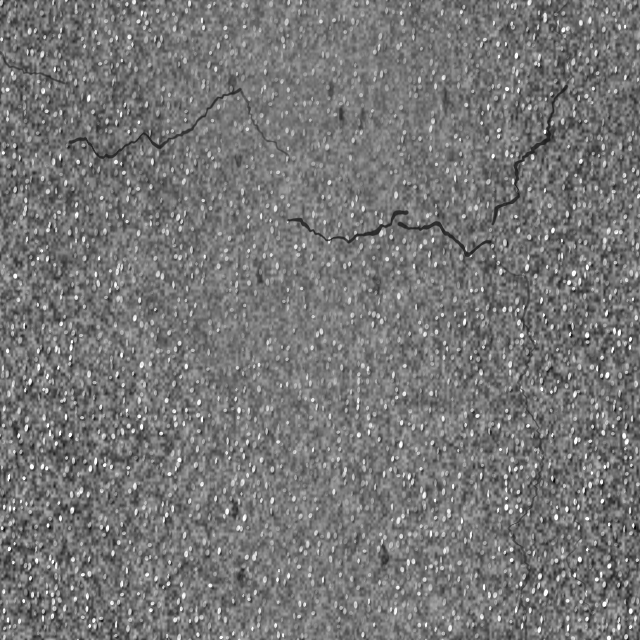
A WebGL 1 fragment shader for this texture:

```glsl
precision highp float;
uniform vec2 u_resolution;

#define BASE_GREY 0.472
#define FINE_CONTRAST 0.27
#define COARSE_CONTRAST 0.21
#define GRAIN_CELLS vec2(112.0, 76.0)
#define GRAIN_LIGHT 0.50
#define GRAIN_SHADOW 0.11
#define GRAIN_TILT 0.18
#define CRACK_DEPTH 0.80
#define CRACK_WANDER 0.045
#define STAIN_COUNT 11
#define STAIN_DEPTH 0.17

float hash(vec2 p) {
  vec3 q = fract(vec3(p.xyx) * 0.1031);
  q += dot(q, q.yzx + 33.33);
  return fract((q.x + q.y) * q.z);
}

vec2 hash2(vec2 p) {
  return vec2(hash(p + 17.3), hash(p + 71.9));
}

float noise(vec2 p) {
  vec2 cell = floor(p);
  vec2 f = fract(p);
  f = f * f * (3.0 - 2.0 * f);
  float low = mix(hash(cell), hash(cell + vec2(1.0, 0.0)), f.x);
  float high = mix(hash(cell + vec2(0.0, 1.0)), hash(cell + 1.0), f.x);
  return mix(low, high, f.y);
}

// Upright stone chips: x is their light, y the shadow beside them
vec2 grains(vec2 p) {
  vec2 g = p * GRAIN_CELLS;
  vec2 home = floor(g);
  vec2 result = vec2(0.0);
  for (int j = -1; j <= 1; j++) {
    for (int i = -1; i <= 1; i++) {
      vec2 cell = home + vec2(float(i), float(j));
      vec2 d = g - cell - 0.15 - 0.7 * hash2(cell);
      d.x -= d.y * GRAIN_TILT * (2.0 * hash(cell + 5.7) - 0.4);
      vec2 radius = mix(vec2(0.20, 0.22), vec2(0.42, 0.50), hash2(cell + 41.0));
      float light = pow(hash(cell + 9.1), 4.0);
      float body = 1.0 - smoothstep(0.55, 1.15, length(d / radius));
      vec2 offset = vec2(0.28, -0.22);
      float shade = 1.0 - smoothstep(0.5, 1.2, length((d - offset) / radius));
      result.x = max(result.x, body * light);
      result.y = max(result.y, shade * (1.0 - body) * (0.3 + light));
    }
  }
  return result;
}

// Jagged line between ends.xy and ends.zw, with uneven width
float crack(vec2 p, vec4 ends, float width) {
  vec2 along = ends.zw - ends.xy;
  float len = length(along);
  vec2 dir = along / len;
  vec2 d = p - ends.xy;
  float s = clamp(dot(d, dir), 0.0, len);
  float t = s / len;
  float seed = 50.0 * ends.x + 30.0 * ends.y;
  float wander = (noise(vec2(s * 18.0, seed)) - 0.5) * CRACK_WANDER
    + (noise(vec2(s * 70.0, seed + 3.0)) - 0.5) * 0.012
    + (noise(vec2(s * 210.0, seed + 7.0)) - 0.5) * 0.005;
  wander *= smoothstep(0.0, 0.2, t) * smoothstep(1.0, 0.8, t);
  vec2 path = ends.xy + dir * s + vec2(-dir.y, dir.x) * wander;
  float w = width * (0.35 + 1.1 * noise(vec2(s * 45.0, seed + 11.0)));
  float soft = 0.0012 + 0.5 / u_resolution.y;
  float strength = smoothstep(0.0, 0.0022, width);
  return strength * (1.0 - smoothstep(w - soft * 0.5, w + soft, length(p - path)));
}

float cracks(vec2 p) {
  float c = crack(p, vec4(0.0, 0.918, 0.10, 0.87), 0.0014);
  c = max(c, crack(p, vec4(0.11, 0.778, 0.25, 0.77), 0.0020));
  c = max(c, crack(p, vec4(0.25, 0.77, 0.375, 0.86), 0.0018));
  c = max(c, crack(p, vec4(0.375, 0.86, 0.45, 0.757), 0.0012));
  c = max(c, crack(p, vec4(0.45, 0.656, 0.545, 0.622), 0.0024));
  c = max(c, crack(p, vec4(0.545, 0.622, 0.635, 0.668), 0.0026));
  c = max(c, crack(p, vec4(0.625, 0.65, 0.765, 0.622), 0.0024));
  c = max(c, crack(p, vec4(0.77, 0.65, 0.885, 0.865), 0.0024));
  c = max(c, crack(p, vec4(0.885, 0.865, 0.888, 1.0), 0.0010));
  c = max(c, crack(p, vec4(0.765, 0.622, 0.825, 0.56), 0.0010));
  c = max(c, crack(p, vec4(0.825, 0.56, 0.822, 0.0), 0.0013));
  return max(c, crack(p, vec4(0.90, 0.23, 0.92, 0.02), 0.0011));
}

// Dark upright smears along the middle lane
float stains(vec2 p) {
  float s = 0.0;
  for (int i = 0; i < STAIN_COUNT; i++) {
    vec2 r = hash2(vec2(float(i) * 3.7, 8.0));
    vec2 d = p - vec2(0.36 + 0.34 * r.x, 0.06 + 0.82 * r.y);
    float q = length(d / vec2(0.006, 0.014 + 0.012 * r.x));
    q += 0.9 * (noise(p * vec2(190.0, 110.0)) - 0.5);
    s = max(s, 1.0 - smoothstep(0.5, 1.2, q));
  }
  return s;
}

void main() {
  vec2 p = gl_FragCoord.xy / u_resolution.y;
  float side = smoothstep(0.06, 0.42, abs(p.x - 0.5));
  float patches = noise(p * 6.0);
  float roughness = mix(0.75, 1.15, side) + 0.25 * (patches - 0.5) - 0.2 * (p.y - 0.5);

  // Granular ground, then chips on top
  float fine = noise(p * vec2(270.0, 200.0)) - 0.5;
  float coarse = noise(p * vec2(150.0, 92.0) + 31.0) - 0.5;
  vec2 chips = grains(p);
  float grey = BASE_GREY - 0.045 * side + 0.03 * (noise(p * vec2(9.0, 4.0)) - 0.5);
  grey += roughness * (FINE_CONTRAST * fine + COARSE_CONTRAST * coarse);
  grey += roughness * (GRAIN_LIGHT * chips.x - GRAIN_SHADOW * chips.y);

  grey -= STAIN_DEPTH * stains(p);
  grey = mix(grey, 0.10, CRACK_DEPTH * cracks(p));
  gl_FragColor = vec4(vec3(clamp(grey, 0.0, 1.0)), 1.0);
}
```
